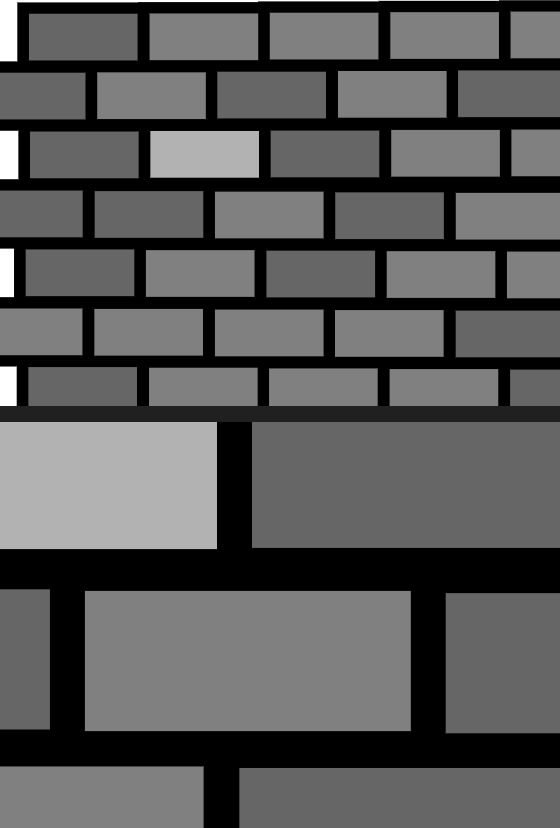
Top: the whole. Bottom: its middle third, enlarged.
Write a WebGL 2 fragment shader that draws this pattern.

```glsl
#version 300 es
precision highp float;

uniform vec2 u_resolution;
out vec4 outColor;

// Sizes are fractions of the canvas width and height
#define BRICK_SIZE vec2(0.1940, 0.1151)
#define PITCH vec2(0.2150, 0.14505)
#define MORTAR_WIDTH vec2(0.0208, 0.0279)
#define FIRST_ROW_TOP 0.0342
#define TILT_PER_BRICK 0.0014
#define JITTER 0.0008
#define DARK_GRAY 0.40
#define MID_GRAY 0.50
#define LIGHT_GRAY 0.70
#define PAPER_WHITE 1.0

const int ROWS = 7;
const int COLUMNS = 5;

// Left edge of the first brick in each course, top course first
const float ROW_START[ROWS] = float[ROWS](
    0.0521, -0.0417, 0.0534, -0.0462, 0.0456, -0.0465, 0.0508);

// Dark bricks of each course, one bit per column
const int DARK_MASK[ROWS] = int[ROWS](1, 21, 5, 11, 5, 16, 17);
const ivec2 LIGHT_BRICK = ivec2(1, 2);

vec2 hash22(vec2 cell) {
    vec3 h = fract(cell.xyx * vec3(0.1031, 0.1030, 0.0973));
    h += dot(h, h.yzx + 33.33);
    return fract((h.xx + h.yz) * h.zy);
}

// Antialiased coverage of a rectangle
float boxCoverage(vec2 offset, vec2 halfSize) {
    vec2 edge = (abs(offset) - halfSize) * u_resolution;
    return clamp(0.5 - max(edge.x, edge.y), 0.0, 1.0);
}

float brickShade(int column, int row) {
    if (ivec2(column, row) == LIGHT_BRICK) return LIGHT_GRAY;
    bool dark = ((DARK_MASK[row] >> column) & 1) == 1;
    return dark ? DARK_GRAY : MID_GRAY;
}

// Upper courses rise to the right, lower ones sink
vec2 brickCenter(int column, int row) {
    vec2 cell = vec2(column, row);
    float tilt = row < 3 ? -TILT_PER_BRICK : TILT_PER_BRICK;
    vec2 corner = vec2(ROW_START[row], FIRST_ROW_TOP)
                + cell * PITCH + vec2(0.0, tilt * cell.x);
    return corner + 0.5 * BRICK_SIZE + (hash22(cell) - 0.5) * JITTER;
}

void main() {
    vec2 point = gl_FragCoord.xy / u_resolution;
    point.y = 1.0 - point.y;

    float mortar = 0.0;
    float face = 0.0;
    float faceTone = 0.0;

    // Each brick is a gray face inside a black frame
    for (int row = 0; row < ROWS; row++) {
        for (int column = 0; column < COLUMNS; column++) {
            vec2 offset = point - brickCenter(column, row);
            float cover = boxCoverage(offset, 0.5 * BRICK_SIZE);
            mortar = max(mortar, boxCoverage(offset, 0.5 * BRICK_SIZE + MORTAR_WIDTH));
            face += cover;
            faceTone += cover * brickShade(column, row);
        }
    }

    // Paper shows only where no frame reaches
    float tone = PAPER_WHITE * (1.0 - mortar) * (1.0 - face) + faceTone;
    outColor = vec4(vec3(tone), 1.0);
}
```
